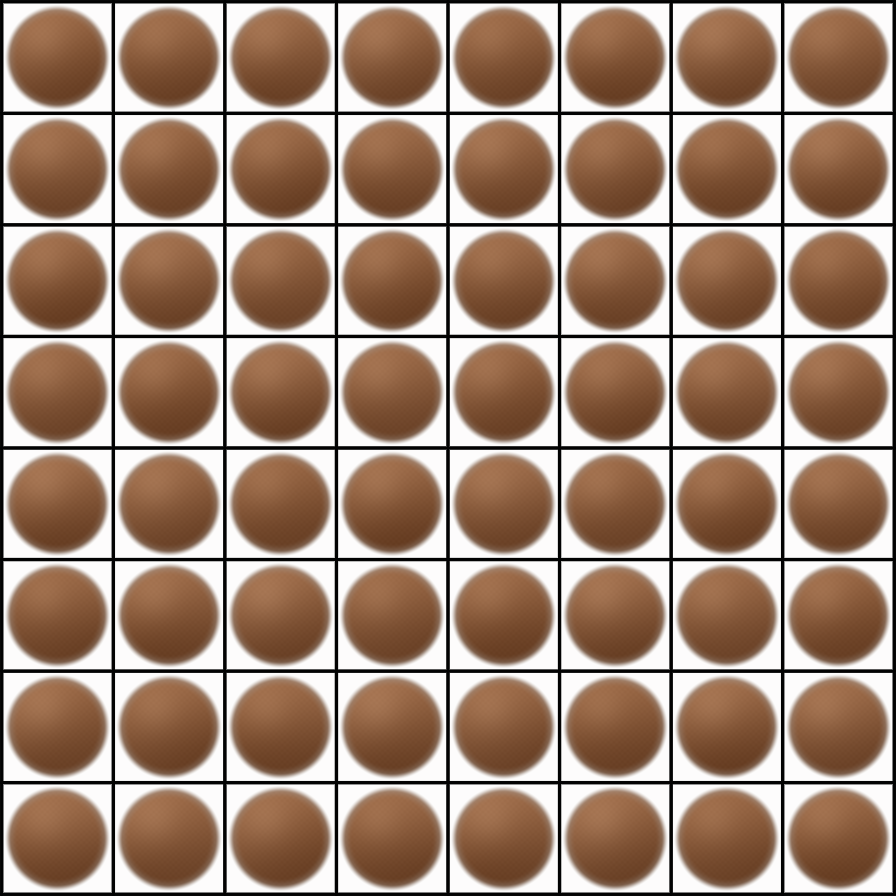
Give the GLSL for this pattern, as a Shadertoy shader.

```glsl
const float CELLS = 8.0;              // repeats across and down
const float LINE_WIDTH = 0.0039;      // fraction of the canvas
const float RADIUS = 0.478;           // ball radius, fraction of a cell
const float RIM_START = 0.355;        // where the ball begins to pale
const float FADE_START = 0.415;       // where the ball begins to dissolve
const float WEAVE_COUNT = 20.0;       // faint threads per cell
const float WEAVE_DEPTH = 0.007;
const float TONE_DRIFT = 0.014;       // brightness change between balls

const vec3 PAPER = vec3(0.992, 0.990, 0.988);
const vec3 LINE_COLOR = vec3(0.008);
const vec3 BROWN_LIGHT = vec3(0.615, 0.420, 0.285);
const vec3 BROWN_DARK = vec3(0.405, 0.245, 0.140);
const vec3 RIM_COLOR = vec3(0.590, 0.505, 0.445);
const vec3 GLOW_COLOR = vec3(0.055, 0.055, 0.052);

// Slow layered waves that differ from ball to ball
float drift(vec2 p) {
    return 0.6 * sin(p.x * 1.7 + p.y * 2.3)
         + 0.4 * sin(p.x * 4.1 - p.y * 3.3 + 1.0);
}

// Lit brown surface at p, measured from the ball centre
vec3 ballColor(vec2 p, vec2 cell) {
    float light = smoothstep(-0.48, 0.48, p.y - 0.22 * p.x);
    vec3 color = mix(BROWN_DARK, BROWN_LIGHT, light);

    vec2 glowOffset = p - vec2(-0.13, 0.16);
    color += GLOW_COLOR * exp(-dot(glowOffset, glowOffset) * 22.0);

    vec2 threads = sin(6.2832 * WEAVE_COUNT * p);
    color += WEAVE_DEPTH * threads.x * threads.y;
    color += TONE_DRIFT * drift(cell + p);

    // Greyer rim, darker underneath
    float rim = smoothstep(RIM_START, RADIUS, length(p));
    return mix(color, RIM_COLOR + 0.12 * p.y, rim);
}

void mainImage(out vec4 fragColor, in vec2 fragCoord) {
    float size = min(iResolution.x, iResolution.y);
    vec2 uv = (fragCoord - 0.5 * (iResolution.xy - size)) / size;

    // Inset the grid so the outer lines stay whole
    float pitch = (1.0 - LINE_WIDTH) / CELLS;
    vec2 grid = (uv - 0.5 * LINE_WIDTH) / pitch;
    vec2 cell = floor(grid);
    vec2 p = fract(grid) - 0.5;

    // Soft-edged ball on paper
    float coverage = 1.0 - smoothstep(FADE_START, RADIUS, length(p));
    vec3 color = mix(PAPER, ballColor(p, cell), coverage);

    // Grid lines
    vec2 edgeDistance = (0.5 - abs(p)) * pitch;
    float lineDistance = min(edgeDistance.x, edgeDistance.y) - 0.5 * LINE_WIDTH;
    float pixel = 1.0 / size;
    float line = 1.0 - smoothstep(-0.6 * pixel, 0.6 * pixel, lineDistance);
    color = mix(color, LINE_COLOR, line);

    fragColor = vec4(clamp(color, 0.0, 1.0), 1.0);
}
```
